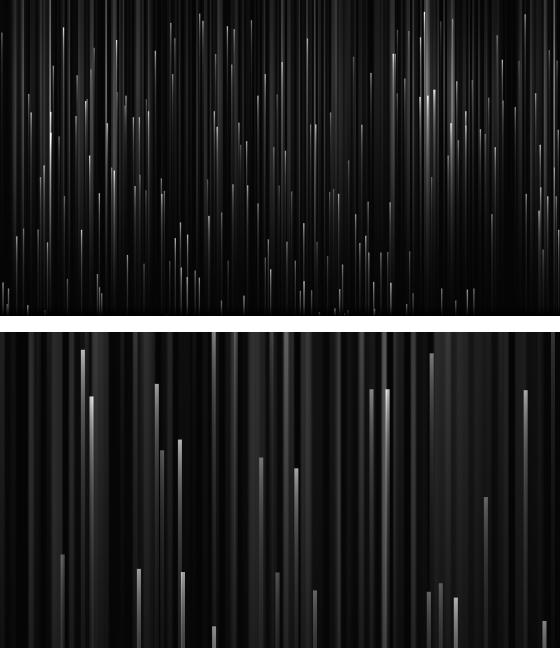
Top: the whole. Bottom: its middle third, enlarged.
Write a Shadertoy shader that draws this background.

```glsl
// Fine grey vertical stripes on black, fading towards the bottom, crossed by
// thin falling streaks with a sharp bright upper end and a long soft tail.
// Stripes are 1D value noise; streaks are jittered columns in several layers.

const float FLOOR_LEVEL     = 0.018;  // darkest grey
const float STRIPE_GAIN     = 0.43;
const float STRIPE_CONTRAST = 2.2;
const float FINE_STRIPES    = 290.0;  // stripes across the canvas
const float WIDE_STRIPES    = 117.0;
const float BROAD_BANDS     = 11.0;
const vec2  GLOW_CENTER     = vec2(0.82, 0.70);
const vec2  GLOW_SIZE       = vec2(0.06, 0.28);
const float GLOW_GAIN       = 0.6;

const int   STREAK_LAYERS   = 3;
const float STREAK_COLUMNS  = 88.0;   // columns per layer
const float STREAK_SHARE    = 0.72;   // share of columns that hold a streak
const float STREAK_HALF     = 0.0012; // half width, in canvas widths
const float HEAD_FADE       = 0.045;  // lengths in canvas heights
const float TAIL_FADE       = 0.17;

float hash(vec2 p) {
    return fract(sin(dot(p, vec2(127.1, 311.7))) * 43758.5453);
}

// Value noise along x with flat steps and softened edges
float stripeNoise(float x, float seed) {
    float cell = floor(x);
    float blend = smoothstep(0.2, 0.8, x - cell);
    return mix(hash(vec2(cell, seed)), hash(vec2(cell + 1.0, seed)), blend);
}

float bandLight(vec2 uv) {
    float bands = 0.35 + 0.8 * stripeNoise(uv.x * BROAD_BANDS, 3.0);
    vec2 q = (uv - GLOW_CENTER) / GLOW_SIZE;
    return bands + GLOW_GAIN * exp(-dot(q, q));
}

float stripes(vec2 uv) {
    float fine = pow(stripeNoise(uv.x * FINE_STRIPES, 7.0), STRIPE_CONTRAST);
    float wide = 0.35 + stripeNoise(uv.x * WIDE_STRIPES, 13.0);
    float reach = mix(0.5, 1.1, stripeNoise(uv.x * WIDE_STRIPES, 19.0));
    float fade = 0.05 + 0.95 * smoothstep(0.0, reach, uv.y);
    fade *= mix(1.0, 0.7, smoothstep(0.7, 1.0, uv.y));
    return STRIPE_GAIN * fine * wide * fade;
}

float streakLayer(vec2 uv, vec2 pixel, float seed) {
    float x = uv.x * STREAK_COLUMNS + hash(vec2(seed, 5.0));
    float column = floor(x);
    if (hash(vec2(column, seed)) > STREAK_SHARE) return 0.0;

    // Distance from the streak axis, and depth below its upper end
    float center = mix(0.15, 0.85, hash(vec2(column, seed + 1.0)));
    float side = abs(x - column - center) / STREAK_COLUMNS;
    float depth = 0.97 * hash(vec2(column, seed + 2.0)) - uv.y;

    float width = min(1.0, 2.0 * STREAK_HALF / pixel.x);
    float across = clamp((STREAK_HALF - side) / pixel.x + 0.5, 0.0, width);
    float head = clamp(depth / pixel.y + 0.5, 0.0, 1.0);
    float below = max(depth, 0.0);
    float tail = 0.55 * exp(-below / HEAD_FADE) + 0.4 * exp(-below / TAIL_FADE);
    float power = mix(0.3, 0.85, hash(vec2(column, seed + 3.0)));
    return power * across * head * tail;
}

void mainImage(out vec4 fragColor, in vec2 fragCoord) {
    vec2 pixel = 1.0 / iResolution.xy;
    vec2 uv = fragCoord * pixel;

    float light = bandLight(uv);
    float grey = FLOOR_LEVEL + stripes(uv) * light;

    for (int i = 0; i < STREAK_LAYERS; i++) {
        float streak = streakLayer(uv, pixel, 31.0 + 17.0 * float(i));
        grey += streak * mix(0.75, 1.0, clamp(light, 0.0, 1.0));
    }

    // Darken the lower edge
    grey *= smoothstep(-0.01, 0.04, uv.y);
    fragColor = vec4(vec3(min(grey, 1.0)), 1.0);
}
```
